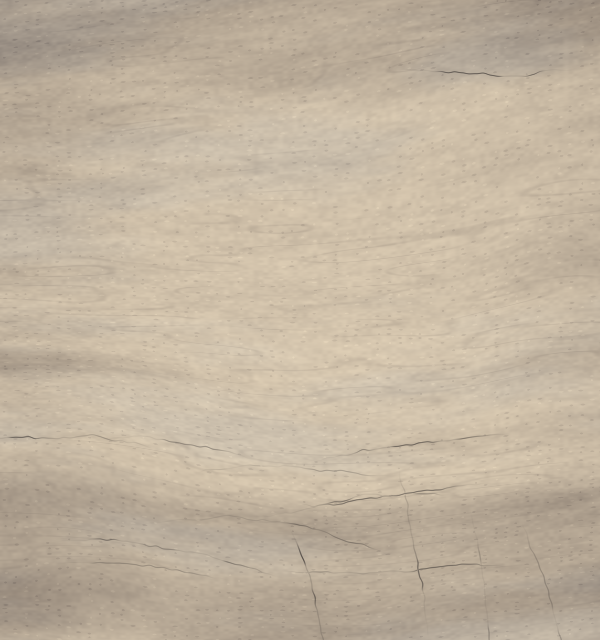
This texture is drawn by a Shadertoy shader. Its source:

```glsl
const vec3 SHADE_WOOD = vec3(0.62, 0.57, 0.515);
const vec3 PALE_WOOD = vec3(0.84, 0.782, 0.692);
const vec3 CRACK_COLOR = vec3(0.23, 0.21, 0.20);
const vec3 GREY_SHIFT = vec3(-0.014, -0.002, 0.014);
const vec2 STREAK_SCALE = vec2(1.7, 15.0);
const vec2 FIBRE_SCALE = vec2(22.0, 120.0);
const vec2 GRAIN_SCALE = vec2(130.0, 260.0);
const vec2 HAIRLINE_SCALE = vec2(9.0, 75.0);
const vec2 PORE_GRID = vec2(60.0, 150.0);
const float STREAK_CONTRAST = 1.15;
const float FIBRE_CONTRAST = 0.30;
const float GRAIN_CONTRAST = 0.20;
const float HAIRLINE_CONTRAST = 0.20;
const float PORE_CONTRAST = 0.27;
const float PORE_SHARE = 0.32;
const int LONG_CRACKS = 10;
const int UPRIGHT_CRACKS = 4;

float hash(vec2 p) {
    vec3 q = fract(vec3(p.xyx) * 0.1031);
    q += dot(q, q.yzx + 33.33);
    return fract((q.x + q.y) * q.z);
}

float noise(vec2 p) {
    vec2 cell = floor(p), f = fract(p);
    f = f * f * (3.0 - 2.0 * f);
    float low = mix(hash(cell), hash(cell + vec2(1, 0)), f.x);
    float high = mix(hash(cell + vec2(0, 1)), hash(cell + vec2(1, 1)), f.x);
    return mix(low, high, f.y);
}

float fbm(vec2 p) {
    float sum = 0.0, weight = 0.5;
    for (int i = 0; i < 5; i++) {
        sum += weight * noise(p);
        p = p * 2.03 + vec2(17.3, 9.1);
        weight *= 0.5;
    }
    return sum / 0.97;
}

// Bends the fibres: they rise toward the upper right and wander elsewhere
vec2 grainFlow(vec2 p) {
    float rise = 0.10 * p.x * smoothstep(0.5, 0.95, p.y);
    float wander = 0.07 * (noise(p * vec2(2.0, 3.5) + 4.0) - 0.5);
    float ripple = 0.014 * (noise(p * vec2(7.0, 10.0)) - 0.5);
    return vec2(p.x, p.y - rise + wander + ripple);
}

// Short pits (negative) and raised flecks (positive), one at most per cell
float pores(vec2 p) {
    vec2 grid = p * PORE_GRID;
    vec2 cell = floor(grid);
    vec2 center = 0.5 + 0.3 * (vec2(hash(cell + 5.0), hash(cell + 29.0)) - 0.5);
    vec2 size = vec2(mix(0.12, 0.34, hash(cell + 43.0)), 0.28);
    float dash = 1.0 - smoothstep(0.4, 1.0, length((fract(grid) - center) / size));
    float side = hash(cell + 97.0) < 0.7 ? -1.0 : 0.6;
    return dash * side * step(hash(cell + 71.0), PORE_SHARE);
}

// Sparse, thin dark lines that follow the fibres
float hairlines(vec2 p) {
    float ridge = abs(noise(p * HAIRLINE_SCALE + 13.0) - 0.5);
    float patches = smoothstep(0.45, 0.65, fbm(p * vec2(5.0, 14.0) + 80.0));
    return patches * (1.0 - smoothstep(0.0, 0.10, ridge));
}

// Thin tapered crack along x, from start.x, with a drop toward its far end
float crack(vec2 p, vec2 start, float span, float slope, float drop, float width, float seed) {
    float s = (p.x - start.x) / span;
    float jag = 0.045 * (noise(vec2(p.x * 5.0, seed)) - 0.5)
              + 0.006 * (noise(vec2(p.x * 28.0, seed)) - 0.5)
              + 0.003 * (noise(vec2(p.x * 90.0, seed)) - 0.5);
    float path = start.y + slope * (p.x - start.x) - drop * s * s * s + jag;
    float lean = slope - 3.0 * drop * s * s / span;
    float d = abs(p.y - path) / sqrt(1.0 + lean * lean);
    float taper = smoothstep(0.0, 0.3, s) * (1.0 - smoothstep(0.7, 1.0, s));
    float broken = smoothstep(0.25, 0.65, noise(vec2(p.x * 30.0, seed + 8.0)));
    float line = 1.0 - smoothstep(0.0, width + 0.8 / iResolution.y, d);
    return taper * (line * mix(0.2, 1.0, broken) + 0.06 * exp(-d / 0.008));
}

float allCracks(vec2 p) {
    float mask = 0.0;
    for (int i = 0; i < LONG_CRACKS; i++) {
        float k = float(i), a = hash(vec2(k, 3.0)), b = hash(vec2(k, 11.0));
        vec2 start = vec2(mix(-0.1, 0.62, a), mix(0.08, 0.36, (k + b) / float(LONG_CRACKS)));
        float strength = mix(0.3, 0.85, hash(vec2(k, 19.0)));
        float slope = mix(-0.16, 0.20, a);
        mask = max(mask, strength * crack(p, start, mix(0.25, 0.5, b), slope, 0.06 * b, 0.0006, k * 7.0));
    }
    for (int i = 0; i < UPRIGHT_CRACKS; i++) {
        float k = float(i), a = hash(vec2(k, 53.0));
        vec2 start = vec2(-0.08 + 0.10 * a * min(k, 1.0), 0.51 + 0.12 * k + 0.05 * a * min(k, 1.0));
        float strength = i == 0 ? 1.0 : mix(0.3, 0.7, a);
        mask = max(mask, strength * crack(p.yx, start, 0.27, -0.08, 0.02, 0.0008, 90.0 + k * 5.0));
    }
    // Single split in the dark upper band
    return max(mask, 0.7 * crack(p, vec2(0.62, 0.89), 0.29, 0.06, 0.0, 0.0005, 140.0));
}

void mainImage(out vec4 fragColor, in vec2 fragCoord) {
    vec2 p = fragCoord / iResolution.y;
    float halfWidth = 0.5 * iResolution.x / iResolution.y;
    vec2 flow = grainFlow(p);
    float lower = 1.0 - smoothstep(0.03, 0.34, flow.y);
    float side = smoothstep(0.4, 1.0, abs(p.x / halfWidth - 1.0));

    // Broad light and dark zones with long streaks, softly capped
    float tone = 0.86 - 0.62 * smoothstep(0.74, 0.89, flow.y) - 0.52 * lower - 0.24 * side;
    float band = (flow.y - 0.42) / 0.025;
    tone -= (0.10 + 0.22 * side) * exp(-band * band);
    tone += 0.6 * lower * (fbm(p * vec2(5.0, 6.0) + 31.0) - 0.5);
    tone += STREAK_CONTRAST * (fbm(flow * STREAK_SCALE + 2.0) - 0.5);
    tone -= 0.6 * max(tone - 0.85, 0.0);
    tone = max(tone, -0.15);

    // Fibres, fine grain and pores
    tone += FIBRE_CONTRAST * (fbm(flow * FIBRE_SCALE) - 0.5) * (1.0 - 0.4 * lower);
    tone += GRAIN_CONTRAST * (noise(flow * GRAIN_SCALE) - 0.5);
    tone -= HAIRLINE_CONTRAST * hairlines(flow) * (1.0 - 0.6 * lower);
    tone += PORE_CONTRAST * pores(flow);

    vec3 color = mix(SHADE_WOOD, PALE_WOOD, tone);
    color += GREY_SHIFT * (smoothstep(0.4, 0.7, fbm(flow * vec2(2.5, 12.0) + 60.0)) - 0.3);
    color = mix(color, CRACK_COLOR, clamp(allCracks(p), 0.0, 1.0) * 0.85);
    fragColor = vec4(color, 1.0);
}
```
